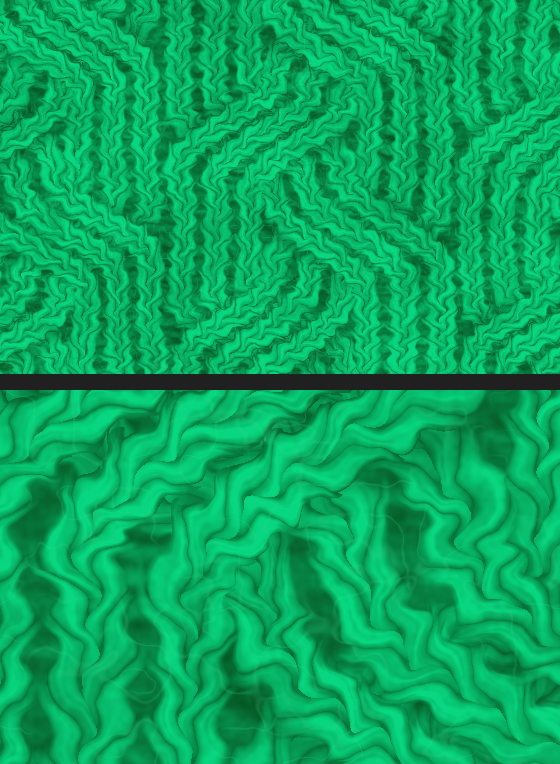
Top: the whole. Bottom: its middle third, enlarged.
Reproduce this texture procedurally as a Shadertoy shader.

```glsl
// Green cable knit: plaits of three strands, each strand three columns of V stitches.
// Every column follows a periodic path that crosses over or under its neighbours;
// the highest column wins, above a dark ground of purl bars, with fibres and fuzz on top.

const vec3 DEEP_GREEN = vec3(0.02, 0.30, 0.11);
const vec3 BRIGHT_GREEN = vec3(0.03, 0.84, 0.50);
const vec3 HAIR_GREEN = vec3(0.20, 0.86, 0.56);
const float TAU = 6.28319;

// Lengths are in canvas heights
const vec2 REPEAT = vec2(0.7715, 0.5176);   // plait width, crossing period
const vec2 PLAIT_ORIGIN = vec2(0.83, 0.107);
const float LANE_SHIFT = 0.252;             // sideways move of a strand
const float COLUMN_GAP = 0.092;
const float COLUMN_HALF = 0.037;
const float STITCH = 0.054;
const float CROSS_HALF = 0.24;              // crossing half length, in periods
const float CROSS_DELAY = 0.07;             // delay between columns, in periods

float hash(vec2 p) {
    vec3 q = fract(vec3(p.xyx) * 0.1031);
    q += dot(q, q.yzx + 33.33);
    return fract((q.x + q.y) * q.z);
}

float noise(vec2 p) {
    vec2 i = floor(p), f = fract(p);
    f = f * f * (3.0 - 2.0 * f);
    return mix(mix(hash(i), hash(i + vec2(1, 0)), f.x),
               mix(hash(i + vec2(0, 1)), hash(i + vec2(1, 1)), f.x), f.y);
}

float ease(float t) { return smoothstep(-CROSS_HALF, CROSS_HALF, t); }
float bump(float t) { return 1.0 - smoothstep(0.0, CROSS_HALF * 1.2, abs(t)); }

// Sideways position (x), lift (y) and yarn length in stitches (z) of a column at height y
vec3 columnPath(float y, float strand, float column) {
    float turn = y / REPEAT.y + strand + 0.25;
    float t = mod(turn, 3.0) - 0.25, d = column * CROSS_DELAY;
    float toRight = t + d, fromRight = t - 1.0 - d;
    float toLeft = t - 1.5 - d, fromLeft = t - 2.5 + d;
    // Crossings that straddle the wrap of the cycle are counted on both sides
    float right = ease(toRight) + ease(toRight - 3.0);
    float left = ease(fromLeft) + ease(fromLeft + 3.0);
    float lane = right - ease(fromRight) - ease(toLeft) + left - 1.0;
    float lift = bump(toRight) + bump(toRight - 3.0) - bump(fromRight)
               + bump(toLeft) - bump(fromLeft) - bump(fromLeft + 3.0);
    float travel = right + left + ease(fromRight) + ease(toLeft) + 4.0 * floor(turn / 3.0);
    return vec3(lane * LANE_SHIFT + column * COLUMN_GAP, lift, y / STITCH + 2.0 * travel);
}

// Tone (x) and coverage (y) of a V-stitch column; across is -1..1, along in stitches
vec2 stitchColumn(float across, float along, float seed) {
    along += seed * 0.37 + 0.30 * (noise(vec2(along * 0.8, seed)) - 0.5);
    across += 0.20 * cos(TAU * along);              // legs take turns at the middle
    float u = abs(across), side = step(0.0, across);
    float phase = along + 1.25 * u + 0.42 * side;
    float id = floor(phase), f = 2.0 * fract(phase) - 1.0;
    float ends = pow(abs(2.0 * u - 1.0), 4.0);
    float body = pow(max(1.0 - f * f - 0.45 * ends, 0.0), 0.65);

    float fibre = noise(vec2(phase * 7.0, u * 2.5 + seed * 13.0)) - 0.5;
    float ply = noise(vec2(phase * 3.3 + 5.0, u * 1.3 + seed * 7.0)) - 0.5;
    float dye = hash(vec2(id + 50.0, seed * 3.0 + side)) - 0.5;
    float tone = 0.37 + 0.55 * body - 0.05 * f;
    tone += (0.3 + 0.7 * body) * (0.26 * fibre + 0.22 * ply + 0.16 * dye);
    float edge = u + 0.18 * f * f + 0.22 * fibre;
    return vec2(tone, 1.0 - smoothstep(0.84, 1.22, edge));
}

// Recessed horizontal bars between the columns
float purlGround(vec2 p) {
    float sag = noise(p * vec2(22.0, 9.0)) * 1.3;
    float bar = 0.5 + 0.5 * cos(TAU * (p.y / STITCH * 1.4 + sag));
    return 0.10 + 0.40 * bar * noise(p * 24.0 + 60.0) + 0.30 * noise(p * vec2(45.0, 130.0));
}

// Thin stray hairs along the contours of a noise field
float hairs(vec2 p, float scale) {
    float field = noise(p * scale) + 0.3 * noise(p * scale * 2.7);
    float line = 1.0 - smoothstep(0.0, 0.05, abs(field - 0.65));
    return line * smoothstep(0.35, 0.7, noise(p * scale * 0.6 + 31.0));
}

void mainImage(out vec4 fragColor, in vec2 fragCoord) {
    vec2 p = fragCoord / iResolution.y;
    p.y = 1.0 - p.y;

    // Uneven hand of the knit, then frayed yarn edges
    vec2 warped = p + 0.034 * (vec2(noise(p * 5.0), noise(p * 5.0 + 17.0)) - 0.5);
    warped += 0.012 * (vec2(noise(p * 19.0 + 3.0), noise(p * 19.0 + 41.0)) - 0.5);
    warped += 0.006 * (vec2(noise(p * 75.0 + 8.0), noise(p * 75.0 + 23.0)) - 0.5);
    vec2 q = warped - PLAIT_ORIGIN;
    float plait = floor(q.x / REPEAT.x + 0.5);
    q.x -= plait * REPEAT.x;

    float tone = purlGround(warped), level = -2.0, crown = 0.0;
    const float STEP = 0.004;
    for (int i = 0; i < 9; i++) {
        float strand = float(i / 3), column = float(i % 3) - 1.0;
        vec3 path = columnPath(q.y, strand, column);
        vec3 rate = (columnPath(q.y + STEP, strand, column)
                   - columnPath(q.y - STEP, strand, column)) / (2.0 * STEP);
        float offset = q.x - path.x, stretch = 1.0 + rate.x * rate.x;
        float across = offset / sqrt(stretch) / COLUMN_HALF;
        float along = path.z + offset * rate.x / stretch * rate.z;

        vec2 knit = stitchColumn(across, along, float(i) + 9.0 * (plait + 4.0));
        float cover = knit.y * smoothstep(-0.06, 0.06, path.y - level + 0.03);
        tone = mix(tone, knit.x, cover);
        level = mix(level, path.y, cover);
        crown = max(crown, path.y * (1.0 - smoothstep(0.9, 2.1, abs(across))));
    }

    // Shade cast by raised strands, then grain and fuzz
    tone *= 1.0 - 0.38 * clamp(crown - max(level, 0.0), 0.0, 1.0);
    tone += 0.04 * max(level, 0.0) + 0.14 * (noise(p * 7.0 + 9.0) - 0.5);
    tone += 0.10 * (noise(p * 190.0) - 0.5);
    vec3 color = mix(DEEP_GREEN, BRIGHT_GREEN, clamp(tone, 0.0, 1.0));
    float fuzz = max(hairs(p, 24.0), hairs(p.yx + 5.0, 37.0));
    fragColor = vec4(mix(color, HAIR_GREEN, 0.20 * fuzz), 1.0);
}
```
